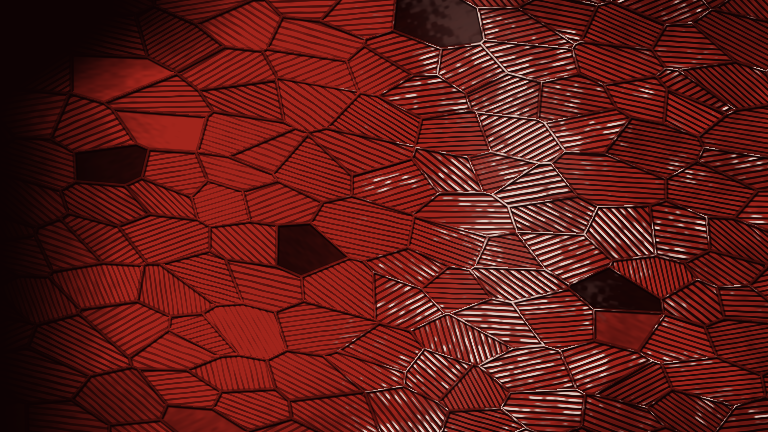
A WebGL 1 fragment shader for this texture:

```glsl
precision highp float;
// Red embossed glass: elongated Voronoi facets, each ribbed in its own direction, lit by a glare.
uniform vec2 u_resolution;

const vec2 CELL_SIZE = vec2(0.158, 0.088);   // in canvas heights
const float JITTER = 0.96;
const float RIB_PITCH = 0.0128;
const float RIB_TILT = 0.65;                 // largest usual rib angle, radians
const float SEAM_WIDTH = 0.0050;
const float SMOOTH_SHARE = 0.04;             // facets without ribs
const vec3 BLACK_RED = vec3(0.050, 0.008, 0.010);
const vec3 DEEP_RED = vec3(0.330, 0.065, 0.050);
const vec3 BRIGHT_RED = vec3(0.630, 0.140, 0.105);
const vec3 SHEEN = vec3(0.570, 0.400, 0.370);
const vec3 GLINT = vec3(0.880, 0.790, 0.750);

float hash(vec2 p) {
  return fract(sin(dot(p, vec2(127.1, 311.7))) * 43758.545);
}

vec2 hash2(vec2 p) {
  return vec2(hash(p), hash(p + 57.3));
}

float noise(vec2 p) {
  vec2 i = floor(p), f = fract(p);
  f = f * f * (3.0 - 2.0 * f);
  return mix(mix(hash(i), hash(i + vec2(1.0, 0.0)), f.x),
             mix(hash(i + vec2(0.0, 1.0)), hash(i + 1.0), f.x), f.y);
}

// Seed of a grid cell, with alternate rows shifted by half a cell
vec2 seedOf(vec2 id) {
  float shift = 0.5 * mod(id.y, 2.0);
  return id + 0.5 + vec2(shift - 0.25, 0.0) + JITTER * (hash2(id) - 0.5);
}

// Nearest seed id, then distance to the closest seam and its direction
void facet(vec2 p, out vec2 id, out float seam, out vec2 normal) {
  vec2 q = p / CELL_SIZE, base = floor(q), seed = q;
  float nearest = 100.0;
  for (int j = -2; j <= 2; j++) {
    for (int i = -2; i <= 2; i++) {
      vec2 cell = base + vec2(float(i), float(j));
      vec2 s = seedOf(cell), d = s - q;
      if (dot(d, d) < nearest) { nearest = dot(d, d); id = cell; seed = s; }
    }
  }
  seam = 100.0;
  normal = vec2(0.0, 1.0);
  for (int j = -2; j <= 2; j++) {
    for (int i = -2; i <= 2; i++) {
      vec2 s = seedOf(id + vec2(float(i), float(j))), across = s - seed;
      if (dot(across, across) > 0.0001) {
        vec2 slope = normalize(across) / CELL_SIZE;
        float d = dot(0.5 * (s + seed) - q, normalize(across)) / length(slope);
        if (d < seam) { seam = d; normal = normalize(slope); }
      }
    }
  }
}

// Soft light: dark left side and dim corners
float ambient(vec2 uv) {
  float left = smoothstep(-0.03, 0.29, uv.x - 0.14 * smoothstep(0.72, 1.0, uv.y));
  float right = 1.0 - 0.36 * smoothstep(0.5, 0.85, uv.x);
  float rim = 1.0 - 0.38 * smoothstep(0.28, 0.55, abs(uv.y - 0.5));
  return left * right * rim;
}

// Curved reflection right of the middle, with a faint wide halo
float glareAt(vec2 uv) {
  float bend = 0.68 - 0.4 * (uv.y - 0.55) * (uv.y - 0.55);
  float dx = (uv.x - bend) / 0.10;
  float core = exp(-dx * dx) * (0.6 + 0.4 * exp(-10.0 * (uv.y - 0.58) * (uv.y - 0.58)));
  float halo = smoothstep(0.36, 0.6, uv.x) * (1.0 - 0.25 * smoothstep(0.8, 1.0, uv.x));
  return core * 0.55 + halo * 0.33;
}

void main() {
  vec2 p = gl_FragCoord.xy / u_resolution.y;
  vec2 uv = gl_FragCoord.xy / u_resolution;
  float pixel = 1.0 / u_resolution.y;

  // Facets lean slightly down to the right
  vec2 id, normal;
  float seam;
  facet(vec2(p.x, p.y + 0.12 * p.x), id, seam, normal);
  vec2 trait = hash2(id + 11.7), gloss = hash2(id + 83.1);

  // Ribs run along a direction of their own in each facet
  float angle = (trait.x * 2.0 - 1.0) * RIB_TILT - 0.1 - step(0.86, trait.y) * 0.7;
  vec2 along = vec2(cos(angle), sin(angle));
  vec2 rib = vec2(dot(p, along), dot(p, vec2(-along.y, along.x)));
  float wobble = 0.16 * noise(rib * vec2(25.0, 60.0));
  float phase = 6.28318 * (rib.y / (RIB_PITCH * mix(0.82, 1.15, gloss.y)) + wobble);
  float ribbed = step(SMOOTH_SHARE, hash(id + 5.9));
  float ridge = mix(0.85, smoothstep(0.05, 0.6, 0.5 + 0.5 * sin(phase)), ribbed);
  float crest = mix(0.25, smoothstep(0.45, 0.97, 0.5 + 0.5 * sin(phase + 0.8)), ribbed);

  // Body colour; grooves deepen towards the glare
  float glare = glareAt(uv);
  float grain = noise(rib * vec2(55.0, 150.0));
  float cloud = noise(p * vec2(9.0, 13.0) + 3.0);
  float light = ambient(uv) * mix(0.86, 1.2, gloss.x) * mix(0.85, 1.15, cloud) * mix(0.85, 1.12, grain);
  float depth = mix(0.52, 0.22, smoothstep(0.35, 0.65, uv.x)) * mix(0.7, 1.25, trait.y);
  float tone = light * mix(depth, 1.12, ridge);
  tone *= 1.0 - 0.8 * (1.0 - ribbed) * step(0.5, trait.y);

  // Seams: a dark trough on both sides of a thin raised line
  float facing = dot(normal, normalize(vec2(-0.4, 0.9)));
  float reach = SEAM_WIDTH * (1.0 + 0.35 * facing);
  float trough = 1.0 - smoothstep(reach - pixel, reach + pixel, seam);
  float raised = 1.0 - smoothstep(0.0008, 0.0008 + 1.4 * pixel, seam);
  tone *= 1.0 - trough * mix(0.45, 0.9, 0.5 + 0.5 * facing);
  tone = mix(tone, light * 0.8, raised * 0.6);
  vec3 color = mix(BLACK_RED, DEEP_RED, smoothstep(0.0, 0.46, tone));
  color = mix(color, BRIGHT_RED, smoothstep(0.36, 0.88, tone));

  // Pale haze within the glare
  float haze = smoothstep(0.4, 1.0, glare) * (0.25 + 0.75 * ridge) * (1.0 - 0.7 * trough);
  color = mix(color, SHEEN, 0.5 * haze * mix(0.5, 1.1, cloud));

  // Broken reflections on rib crests and raised seams
  float patches = noise(p * vec2(16.0, 24.0) + 7.0);
  float flecks = noise(rib * vec2(75.0, 110.0) + 19.0);
  float catching = glare * mix(0.35, 1.3, gloss.y) + 0.75 * (patches - 0.5) + 0.65 * (flecks - 0.5);
  catching *= smoothstep(0.22, 0.5, uv.x);
  float shine = crest * (1.0 - trough) * smoothstep(0.22, 0.85, catching);
  float edgeShine = raised * smoothstep(0.3, 0.85, catching + 0.2 * facing);
  float reflection = max(shine, edgeShine * 0.85);
  color = mix(color, SHEEN, smoothstep(0.05, 0.6, reflection) * 0.75);
  color = mix(color, GLINT, smoothstep(0.4, 0.95, reflection));
  gl_FragColor = vec4(color, 1.0);
}
```
